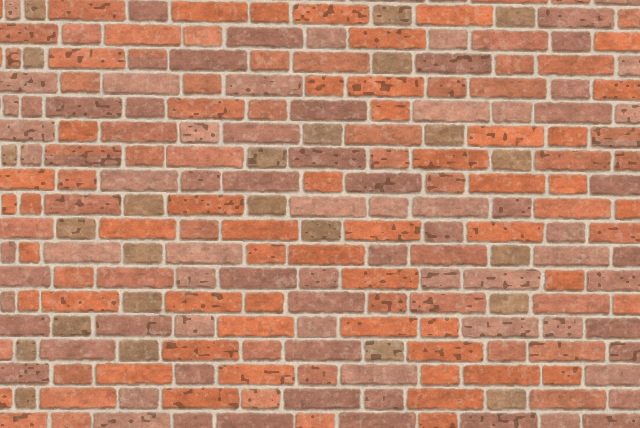
This texture is drawn by a Shadertoy shader. Its source:

```glsl
// Weathered red brick wall in Flemish bond: long and short bricks alternate in pale mortar.

const float PERIOD = 0.2862;        // one long plus one short brick
const float LONG_BRICK = 0.187;     // long brick including its joint
const float SHORT_BRICK = PERIOD - LONG_BRICK;
const float CLOSER = 0.056;         // cut brick at the left end of even rows
const float JOINT = 0.0098;

const vec3 MORTAR = vec3(0.86, 0.79, 0.71);
const vec3 SHADOW = vec3(0.36, 0.24, 0.17);
const vec3 RED    = vec3(0.76, 0.48, 0.375);
const vec3 ORANGE = vec3(0.81, 0.46, 0.31);
const vec3 DUSKY  = vec3(0.67, 0.46, 0.38);
const vec3 ROSE   = vec3(0.74, 0.53, 0.44);
const vec3 TAN    = vec3(0.63, 0.50, 0.38);

float hash(vec2 p) {
    vec3 h = fract(p.xyx * 0.1031);
    h += dot(h, h.yzx + 33.33);
    return fract((h.x + h.y) * h.z);
}

float noise(vec2 p) {
    vec2 i = floor(p), f = fract(p);
    f = f * f * (3.0 - 2.0 * f);
    return mix(mix(hash(i), hash(i + vec2(1, 0)), f.x),
               mix(hash(i + vec2(0, 1)), hash(i + vec2(1, 1)), f.x), f.y);
}

float fbm(vec2 p) {
    float sum = 0.0, amp = 0.5;
    for (int i = 0; i < 4; i++) {
        sum += amp * noise(p);
        p = p * 2.03 + 17.3;
        amp *= 0.5;
    }
    return sum;
}

float roundedBox(vec2 p, vec2 halfSize, float radius) {
    vec2 q = abs(p) - halfSize + radius;
    return length(max(q, 0.0)) + min(max(q.x, q.y), 0.0) - radius;
}

// Finds the brick around p (y down): its id, local position and half size.
void findBrick(vec2 p, out vec2 id, out vec2 local, out vec2 halfSize) {
    float pitch = 0.0569 - 0.00085 * p.x;
    float rowPos = (p.y + 0.009 - 0.016 * p.x) / pitch;
    float row = floor(rowPos);
    bool evenRow = mod(row, 2.0) < 0.5;
    float start = (evenRow ? 0.111 : 0.2397) - 0.0014 * row
                + 0.006 * (hash(vec2(row, 91.0)) - 0.5);
    float k = floor((p.x - start) / PERIOD);
    float x = p.x - start - k * PERIOD;

    float part = step(LONG_BRICK, x);
    float left = part * LONG_BRICK;
    float width = mix(LONG_BRICK, SHORT_BRICK, part);
    if (evenRow && k == -1.0 && part > 0.5) {
        float cut = step(PERIOD - CLOSER, x);
        left = mix(left, PERIOD - CLOSER, cut);
        width = mix(SHORT_BRICK - CLOSER, CLOSER, cut);
        part += cut * 0.5;
    }
    id = vec2(k * 2.0 + part + 40.0, row + 7.0);
    local = vec2(x - left - 0.5 * width, (fract(rowPos) - 0.5) * pitch);
    halfSize = 0.5 * (vec2(width, pitch) - JOINT);
}

// Body colour of one brick; short bricks are more often tan, high ones more orange.
vec3 brickColor(vec2 id, float height) {
    float pick = hash(id + 3.7);
    float isShort = step(0.5, mod(id.x, 2.0));
    vec3 c = pick < 0.24 ? DUSKY : pick < 0.46 ? ROSE : pick < 0.74 ? RED : ORANGE;
    c = mix(c, ORANGE, 0.55 * step(0.72, hash(id + 21.0) + 0.25 * (height - 0.5)));
    c = mix(c, TAN, 0.85 * isShort * step(0.76, hash(id + 57.0)));
    return c * (0.94 + 0.12 * hash(id + 11.0));
}

void mainImage(out vec4 fragColor, in vec2 fragCoord) {
    vec2 p = fragCoord / iResolution.y;
    vec2 wall = vec2(p.x, 1.0 - p.y);
    float soft = 0.0009 + 0.8 / iResolution.y;

    vec2 id, local, halfSize;
    findBrick(wall, id, local, halfSize);

    // Uneven placement, size and chipped outline
    vec2 jitter = vec2(hash(id + 5.0), hash(id + 8.0)) - 0.5;
    local -= jitter * vec2(0.003, 0.002);
    halfSize -= 0.0012 * hash(id + 15.0);
    float chip = (fbm(wall * 75.0 + id * 3.1) - 0.47) * 0.0065;
    float edge = roundedBox(local, halfSize, 0.006) + chip;
    float shadowEdge = roundedBox(local + vec2(0.0014, -0.0028), halfSize, 0.006) + chip;
    float brick = 1.0 - smoothstep(-soft, soft, edge);

    // Mortar with sand grain and the shadow below and left of each brick
    float grain = noise(wall * 330.0);
    vec3 mortar = MORTAR * (0.88 + 0.14 * fbm(wall * 60.0) + 0.10 * grain);
    float shade = 1.0 - smoothstep(-soft, 2.0 * soft, shadowEdge);
    mortar = mix(mortar, SHADOW, 0.72 * shade * (0.6 + 0.4 * noise(wall * 45.0)));

    // Brick face: blotches, creases, grain, pits and pale dust
    vec2 face = wall + id * 0.37;
    float blotch = fbm(face * vec2(32.0, 48.0));
    float crease = fbm(face * vec2(70.0, 140.0));
    vec3 body = brickColor(id, p.y) * (0.75 + 0.24 * blotch + 0.20 * crease + 0.10 * grain);
    body = mix(body, MORTAR, 0.32 * smoothstep(0.50, 0.78, fbm(face * 90.0 + 9.0)));
    float worn = step(0.6, hash(id + 33.0));
    float pit = smoothstep(0.76, 0.86, noise(face * vec2(75.0, 110.0) + 4.0));
    body = mix(body, SHADOW, pit * (0.15 + 0.4 * worn));

    // Dark lower rim, sunlit upper rim
    vec2 rim = smoothstep(halfSize.y - 0.006, halfSize.y, vec2(local.y + chip, -local.y));
    body = mix(body, SHADOW, 0.55 * rim.x * smoothstep(0.2, 0.7, noise(face * 40.0)));
    body = mix(body, MORTAR, 0.20 * rim.y);
    fragColor = vec4(mix(mortar, body, brick), 1.0);
}
```
